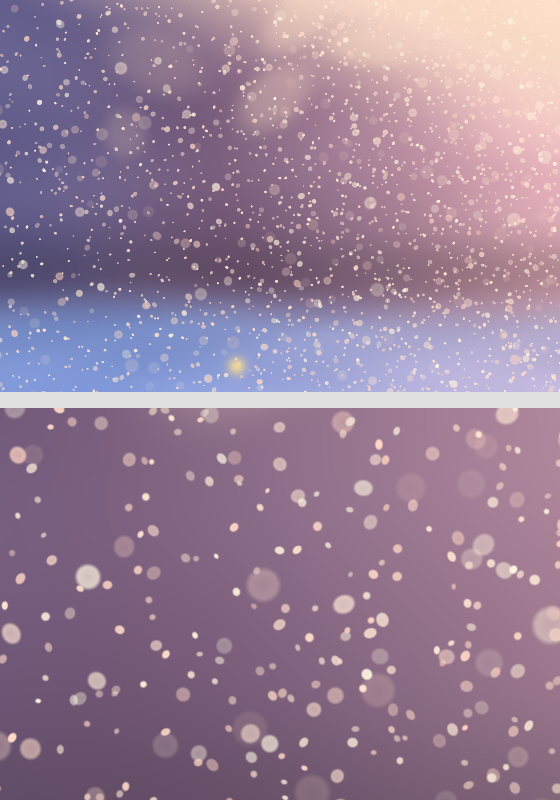
Top, the full canvas; bottom, a detail of the centre.
Give the GLSL for this background, as a WebGL 1 fragment shader.

```glsl
precision highp float;
// Soft-focus snowfall: pale flakes over a violet-to-peach dusk with a blue snowy ground.
uniform vec2 u_resolution;

vec4 hash4(vec2 p) {
  vec4 q = vec4(dot(p, vec2(127.1, 311.7)), dot(p, vec2(269.5, 183.3)),
                dot(p, vec2(419.2, 371.9)), dot(p, vec2(93.7, 247.3)));
  return fract(sin(q) * 43758.54);
}

mat2 rotation(float a) {
  return mat2(cos(a), -sin(a), sin(a), cos(a));
}

// Blurred elliptical light, 1 at its centre.
float glow(vec2 p, vec2 centre, vec2 radius, float angle) {
  vec2 d = rotation(angle) * (p - centre) / radius;
  return exp(-dot(d, d) * dot(d, d));
}

vec3 backdrop(vec2 uv, vec2 p) {
  // Sky: violet on the left, rose on the right, warm light from the top right
  vec3 sky = mix(vec3(0.39, 0.37, 0.55), vec3(0.48, 0.37, 0.49), smoothstep(0.0, 0.45, uv.x));
  sky = mix(sky, vec3(0.90, 0.69, 0.73), smoothstep(0.35, 1.08, uv.x + 0.28 * (uv.y - 0.5)));
  sky = mix(sky, vec3(0.99, 0.88, 0.79), smoothstep(0.98, 1.42, uv.x * 0.5 + uv.y));

  // Out-of-focus lights and faint cloudy variation
  vec3 cream = vec3(0.95, 0.83, 0.75);
  sky = mix(sky, cream, 0.60 * glow(p, vec2(0.95, 0.88), vec2(0.12, 0.05), -0.1));
  sky = mix(sky, cream, 0.50 * glow(p, vec2(0.76, 0.95), vec2(0.11, 0.06), 0.7));
  sky = mix(sky, cream, 0.38 * glow(p, vec2(0.70, 0.75), vec2(0.11, 0.07), 0.7));
  sky = mix(sky, cream, 0.20 * glow(p, vec2(0.40, 0.84), vec2(0.13, 0.08), -0.4));
  sky = mix(sky, cream, 0.20 * glow(p, vec2(0.32, 0.66), vec2(0.055, 0.065), 0.0));
  sky += 0.018 * sin(p.x * 7.0 + 2.0 * sin(p.y * 6.0)) * sin(p.y * 13.0 + p.x * 4.0);

  // Dark tree line above the ground
  float band = (uv.y - 0.31) / 0.10;
  sky *= 1.0 - 0.19 * exp(-band * band);

  // Snowy ground, brighter towards the bottom
  vec3 ground = mix(vec3(0.48, 0.57, 0.81), vec3(0.73, 0.69, 0.83), smoothstep(0.15, 1.0, uv.x));
  ground *= 1.06 - 0.6 * uv.y;
  ground += 0.015 * sin(p.x * 9.0 + sin(p.y * 20.0)) * sin(p.y * 30.0 - p.x * 3.0);
  float horizon = 0.23 + 0.012 * sin(uv.x * 6.0);
  vec3 col = mix(ground, sky, smoothstep(horizon - 0.09, horizon + 0.06, uv.y));

  // Small golden lamp
  vec2 lamp = p - vec2(0.604, 0.066);
  return mix(col, vec3(1.0, 0.88, 0.55), 0.85 * exp(-dot(lamp, lamp) / 0.0005));
}

// Blends one jittered grid of flakes; depth 0 is fine and sharp, 1 is large and hazy.
vec3 addFlakes(vec3 col, vec2 p, float aspect, float layer, float depth) {
  float cell = mix(0.031, 0.075, depth);
  vec2 shift = vec2(0.37, 0.61) * layer;
  vec2 base = floor(p / cell + shift);
  for (int j = -1; j <= 1; j++) {
    for (int i = -1; i <= 1; i++) {
      vec2 id = base + vec2(float(i), float(j));
      vec4 a = hash4(id + 57.0 * layer);
      vec4 b = hash4(id + 57.0 * layer + 19.5);
      vec2 centre = (id + a.xy - shift) * cell;

      // Denser to the right, with loose clumps
      float density = 0.30 + 0.34 * smoothstep(0.0, 0.9, centre.x / aspect)
                    + 0.16 * sin(centre.x * 17.0 + layer) * sin(centre.y * 15.0 + centre.x * 5.0);
      float present = step(a.z, density);

      float radius = mix(0.0022, 0.0085, depth) + mix(0.0026, 0.0085, depth) * a.w * a.w;
      vec2 d = rotation(b.x * 6.283) * (p - centre);
      d.x *= 1.0 + 0.45 * b.y * (1.0 - depth);
      float dist = length(d);
      float blur = max(0.0012, radius * 0.22);
      float disc = 1.0 - smoothstep(radius - blur, radius + blur, dist);
      float rim = mix(1.0, 0.75 + 0.25 * dist / radius, depth);

      // Mostly faint large discs, mostly bright small specks
      float opacity = mix(mix(0.50, 1.0, b.z), 0.12 + 0.50 * b.z * b.z, depth);
      vec3 tint = mix(vec3(1.0, 0.83, 0.76), vec3(1.0, 0.97, 0.89), b.w);
      col = mix(col, tint, present * disc * rim * opacity);
    }
  }
  return col;
}

void main() {
  vec2 uv = gl_FragCoord.xy / u_resolution;
  vec2 p = gl_FragCoord.xy / u_resolution.y;
  float aspect = u_resolution.x / u_resolution.y;
  vec3 col = backdrop(uv, p);

  // Hazy far-focus discs first, crisp specks last
  for (int k = 0; k < 5; k++) {
    float layer = float(k);
    float depth = 1.0 - layer / 4.0;
    col = addFlakes(col, p, aspect, layer + 1.0, depth * depth);
  }
  gl_FragColor = vec4(clamp(col, 0.0, 1.0), 1.0);
}
```
